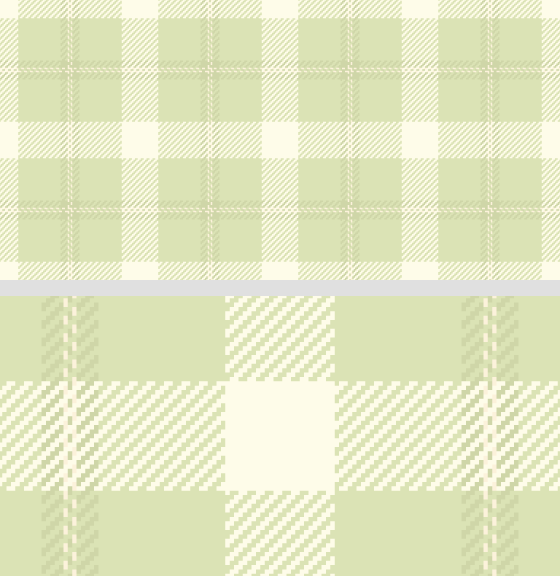
Top, the full canvas; bottom, a detail of the centre.
Give the GLSL for this pattern, as a Shadertoy shader.

```glsl
// Woven gingham plaid: cream and sage bands with a fine double line, in 2/2 twill.

const vec2 REPEATS = vec2(4.0, 2.0);   // setts across and down
const float THREADS = 96.0;            // threads per sett, a multiple of the twill
const float TWILL = 4.0;               // threads per twill step
const int SAMPLES = 4;                 // antialiasing grid per axis

const vec3 SAGE = vec3(0.86, 0.89, 0.71);
const vec3 MOSS = vec3(0.81, 0.84, 0.66);
const vec3 CREAM = vec3(0.998, 0.988, 0.915);
const vec3 BLUSH = vec3(0.99, 0.95, 0.86);

// Colour of one thread, mirrored about the middle of the sett
vec3 threadColor(float index) {
    float d = abs(mod(index, THREADS) - 0.5 * THREADS);
    vec3 color = SAGE;
    if (d > 35.5) color = CREAM;
    if (d < 6.5) color = MOSS;
    if (abs(d - 1.0) < 0.5) color = BLUSH;
    return color;
}

// Warp or weft, whichever lies on top at this crossing
vec3 weave(vec2 sett) {
    vec2 thread = floor(sett * THREADS + 0.5);
    bool warpOnTop = mod(thread.x - thread.y, TWILL) < 0.5 * TWILL;
    return threadColor(warpOnTop ? thread.x : thread.y);
}

void mainImage(out vec4 fragColor, in vec2 fragCoord) {
    // Average the weave over the pixel footprint
    vec3 sum = vec3(0.0);
    for (int j = 0; j < SAMPLES; j++) {
        for (int i = 0; i < SAMPLES; i++) {
            vec2 offset = (vec2(i, j) + 0.5) / float(SAMPLES) - 0.5;
            sum += weave((fragCoord + offset) / iResolution.xy * REPEATS);
        }
    }
    fragColor = vec4(sum / float(SAMPLES * SAMPLES), 1.0);
}
```
